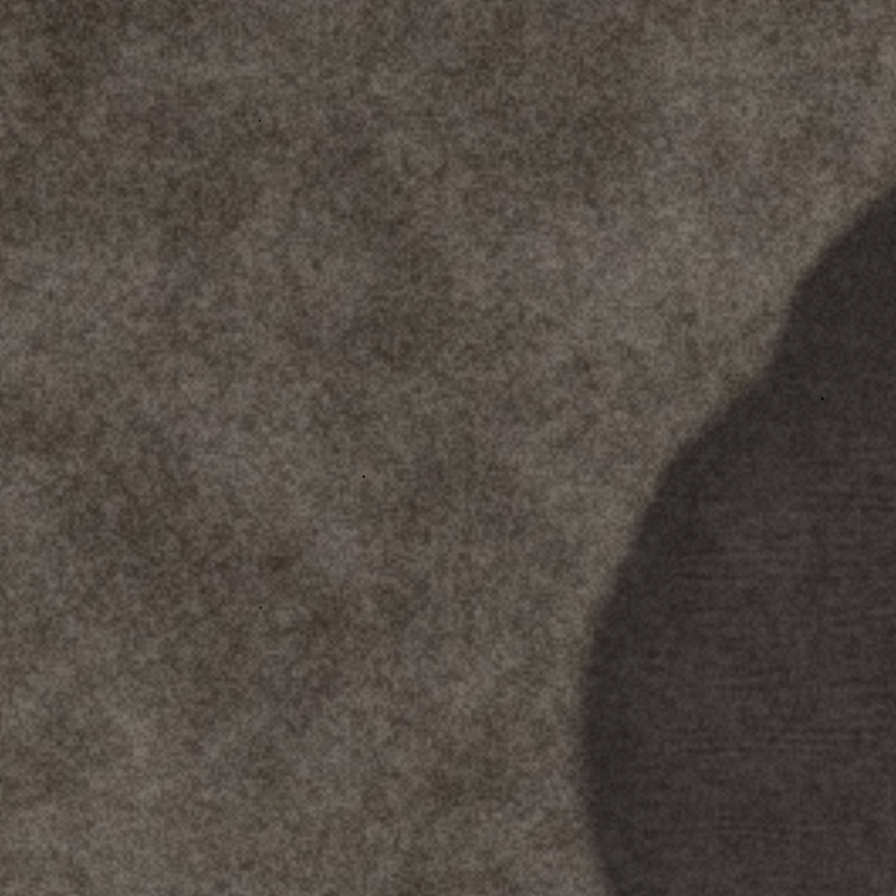
A Shadertoy shader for this texture:

```glsl
const vec3 PAPER = vec3(0.341, 0.312, 0.284);
const vec3 SHADOW_RIM = vec3(0.205, 0.187, 0.183);
const vec3 SHADOW_CORE = vec3(0.232, 0.213, 0.205);
const float PATCH_GAIN = 0.042;
const float CLOUD_GAIN = 0.115;
const float FIBRE_GAIN = 0.065;
const float GRAIN_GAIN = 0.135;
const float TINT_GAIN = 0.016;
const float WEAVE_ROWS = 64.0;
const float WEAVE_GAIN = 0.015;
const float DOT_RADIUS = 0.0014;

// Broad stains: centre, radius, strength (positive is lighter)
const int PATCH_COUNT = 12;
const vec4 PATCHES[PATCH_COUNT] = vec4[](
    vec4(0.74, 0.71, 0.10, 1.1), vec4(0.31, 0.49, 0.11, 0.8),
    vec4(0.08, 0.63, 0.08, 0.5), vec4(0.16, 0.10, 0.17, 0.8),
    vec4(0.66, 0.42, 0.09, 0.8), vec4(0.84, 0.90, 0.16, 0.5),
    vec4(0.05, 0.90, 0.18, -0.9), vec4(0.56, 0.90, 0.12, -0.7),
    vec4(0.14, 0.38, 0.12, -0.8), vec4(0.33, 0.29, 0.12, -0.5),
    vec4(0.53, 0.41, 0.10, -0.6), vec4(0.52, 0.12, 0.06, -0.6));

// Dark dots: centre, strength
const int DOT_COUNT = 4;
const vec3 DOTS[DOT_COUNT] = vec3[](
    vec3(0.918, 0.555, 0.9), vec3(0.406, 0.468, 0.8),
    vec3(0.290, 0.865, 0.6), vec3(0.291, 0.322, 0.5));

float hash(vec2 p) {
    vec3 q = fract(vec3(p.xyx) * 0.1031);
    q += dot(q, q.yzx + 33.33);
    return fract((q.x + q.y) * q.z);
}

float noise(vec2 p) {
    vec2 cell = floor(p), f = fract(p);
    f = f * f * (3.0 - 2.0 * f);
    return mix(mix(hash(cell), hash(cell + vec2(1, 0)), f.x),
               mix(hash(cell + vec2(0, 1)), hash(cell + vec2(1, 1)), f.x), f.y);
}

// Fractal noise centred on zero
float clouds(vec2 p) {
    float sum = 0.0, gain = 0.5;
    for (int i = 0; i < 5; i++) {
        sum += gain * (noise(p) - 0.5);
        p = mat2(1.6, 1.2, -1.2, 1.6) * p + 17.3;
        gain *= 0.66;
    }
    return sum;
}

float bump(float x, float centre, float width) {
    float d = (x - centre) / width;
    return exp(-d * d);
}

// Left border of the shadow at height y
float shadowEdge(float y) {
    float d = y - 0.175;
    return 0.645 + 0.92 * d * d
         + 0.050 * bump(y, 0.59, 0.07)
         + 0.015 * bump(y, 0.43, 0.10);
}

float stains(vec2 p) {
    float sum = 0.0;
    for (int i = 0; i < PATCH_COUNT; i++) {
        vec2 d = (p - PATCHES[i].xy) / PATCHES[i].z;
        sum += PATCHES[i].w * exp(-dot(d, d));
    }
    return sum;
}

float darkDots(vec2 p, float pixel) {
    float cover = 0.0;
    for (int i = 0; i < DOT_COUNT; i++) {
        float d = length(p - DOTS[i].xy);
        float disc = 1.0 - smoothstep(DOT_RADIUS - pixel, DOT_RADIUS + pixel, d);
        cover = max(cover, DOTS[i].z * disc);
    }
    return cover;
}

void mainImage(out vec4 fragColor, in vec2 fragCoord) {
    vec2 uv = fragCoord / iResolution.xy;

    // Shadow coverage, using distance along the border normal
    float slope = (shadowEdge(uv.y + 0.005) - shadowEdge(uv.y - 0.005)) / 0.01;
    float depth = (uv.x - shadowEdge(uv.y)) / sqrt(1.0 + slope * slope);
    depth += 0.010 * clouds(uv * 38.0);
    float softness = mix(0.020, 0.012, smoothstep(0.15, 0.45, uv.y));
    float shadow = smoothstep(-softness, softness, depth);

    // Mottled paper with a faint light band beside the shadow
    float mottling = CLOUD_GAIN * clouds(uv * 13.0 + 3.0);
    float halo = 0.018 * exp(-abs(depth + 0.035) / 0.035);
    vec3 paper = PAPER + PATCH_GAIN * stains(uv) + mottling + halo;
    float warmth = noise(uv * 19.0 + 40.0) + 0.6 * noise(uv * 55.0) - 0.8;
    float rose = noise(uv * 23.0 + 90.0) + 0.6 * noise(uv * 62.0 + 7.0) - 0.8;
    paper += TINT_GAIN * (warmth * vec3(0.4, 0.0, -0.6) + rose * vec3(0.3, -0.5, 0.3));

    // Dark cloth with broken horizontal threads
    float core = smoothstep(0.02, 0.13, depth) * (1.0 - smoothstep(0.40, 0.70, uv.y));
    vec3 cloth = mix(SHADOW_RIM, SHADOW_CORE, core) + 0.3 * mottling;
    float row = uv.y * WEAVE_ROWS + 1.6 * noise(uv * vec2(11.0, 20.0));
    float breaks = smoothstep(0.25, 0.85, noise(uv * vec2(22.0, 55.0) + 12.0));
    float thread = sin(6.2832 * row) * breaks;
    float streak = noise(uv * vec2(45.0, 150.0)) - 0.5;
    float weaveZone = smoothstep(0.02, 0.08, depth) * (1.0 - smoothstep(0.48, 0.64, uv.y));
    cloth += WEAVE_GAIN * (thread + 1.2 * streak) * weaveZone;

    // Fibre flecks, fine grain and dots
    float fibre = FIBRE_GAIN * (noise(uv * 88.0 + 31.0) - 0.5);
    float grain = 0.65 * (noise(uv * 265.0) - 0.5)
                + 0.50 * (noise(uv * 165.0 + 57.0) - 0.5);
    vec3 color = mix(paper, cloth, shadow);
    color += (fibre + GRAIN_GAIN * grain) * mix(1.0, 0.55, shadow);
    color *= 1.0 - darkDots(uv, 0.7 / iResolution.y);

    fragColor = vec4(clamp(color, 0.0, 1.0), 1.0);
}
```
